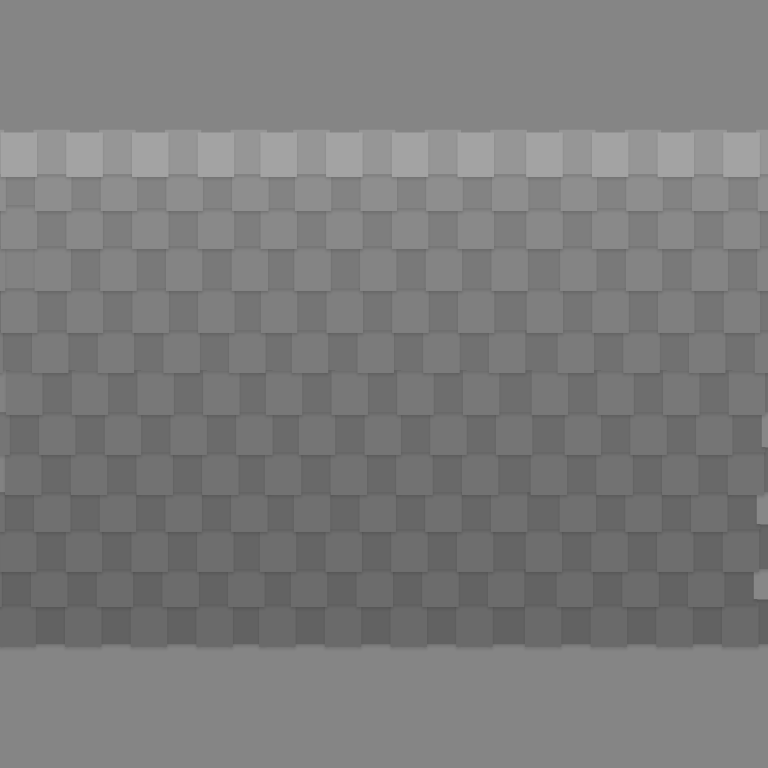
Write a WebGL 2 fragment shader that draws this pattern.

```glsl
#version 300 es
precision highp float;

#define SPAN 768.0        // canvas side in design units
#define ROWS 13
#define PITCH 65.7        // horizontal repeat
#define TILE_W 36.5
#define TILE_H 44.5
#define RECESS_LIFT 2.8   // recessed tiles end this much higher
#define RECESS_SHADE 0.92
#define CORNER 0.8
#define SHADOW_DROP 2.5
#define SHADOW_BLUR 3.5
#define SHADOW_DEPTH 0.13
#define BACKDROP 0.522

uniform vec2 u_resolution;
out vec4 outColor;

// Lower edge and left offset of each row, from top to bottom
const float rowBottom[ROWS] = float[](591.0, 557.0, 519.0, 477.0, 435.0, 395.0,
    353.0, 313.0, 273.0, 236.0, 196.0, 161.0, 121.0);
const float rowShift[ROWS] = float[](0.6, 35.0, 0.7, 34.5, 1.0, 32.0,
    6.0, 39.0, 5.0, 34.0, 0.0, 31.0, -0.7);

float boxDistance(vec2 p, vec2 halfSize) {
    vec2 q = abs(p) - halfSize + CORNER;
    return length(max(q, 0.0)) + min(max(q.x, q.y), 0.0) - CORNER;
}

// Centre of the repeat nearest to x; the middle columns sit slightly left
float columnCentre(float x, float firstCentre) {
    float centre = firstCentre + PITCH * round((x - firstCentre) / PITCH);
    float left = centre - 0.5 * TILE_W;
    return centre - 3.0 * step(245.0, left) * step(left, 515.0);
}

// Lays one tile with its soft drop shadow over the tone below
float layTile(float below, vec2 p, vec2 centre, float tone, float edge) {
    vec2 halfSize = 0.5 * vec2(TILE_W, TILE_H);
    vec2 q = p - centre;
    float shadowDist = boxDistance(q + vec2(0.0, SHADOW_DROP), halfSize - 0.5);
    float shadow = 1.0 - smoothstep(-SHADOW_BLUR, SHADOW_BLUR, shadowDist);
    float cover = 1.0 - smoothstep(-edge, edge, boxDistance(q, halfSize));
    return mix(below * (1.0 - SHADOW_DEPTH * shadow), tone, cover);
}

// Tone falls off down the rows, with a brighter first row
float rowTone(int row) {
    return 0.375 + 0.21 * exp(-float(row) / 7.5) + (row == 0 ? 0.055 : 0.0);
}

void main() {
    vec2 p = gl_FragCoord.xy / u_resolution * SPAN;
    float edge = 0.6 * SPAN / min(u_resolution.x, u_resolution.y);
    float tone = BACKDROP;

    // Upper rows overlap lower ones
    for (int row = ROWS - 1; row >= 0; row--) {
        float firstCentre = rowShift[row] + 0.5 * TILE_W;
        float midHeight = rowBottom[row] + 0.5 * TILE_H;
        float raisedTone = rowTone(row);
        float recessedTone = raisedTone * RECESS_SHADE;
        float raisedLift = 0.0;
        float recessedLift = RECESS_LIFT;
        bool oddRow = row % 2 == 1;

        float raisedX = columnCentre(p.x, firstCentre);
        float recessedX = columnCentre(p.x, firstCentre + 0.5 * PITCH);

        // Pale, uneven tiles along the left and right borders
        if (recessedX < TILE_W) {
            if (row == 1) recessedLift = 6.0;
            if (row == 3 || (!oddRow && row > 4 && row < 9 && p.x < 6.0))
                recessedTone = 0.51;
        }
        if (oddRow && row > 6 && raisedX > SPAN) {
            raisedTone = 0.53;
            raisedLift = 8.0;
        }

        tone = layTile(tone, p, vec2(recessedX, midHeight + recessedLift), recessedTone, edge);
        tone = layTile(tone, p, vec2(raisedX, midHeight + raisedLift), raisedTone, edge);
    }
    outColor = vec4(vec3(tone), 1.0);
}
```
